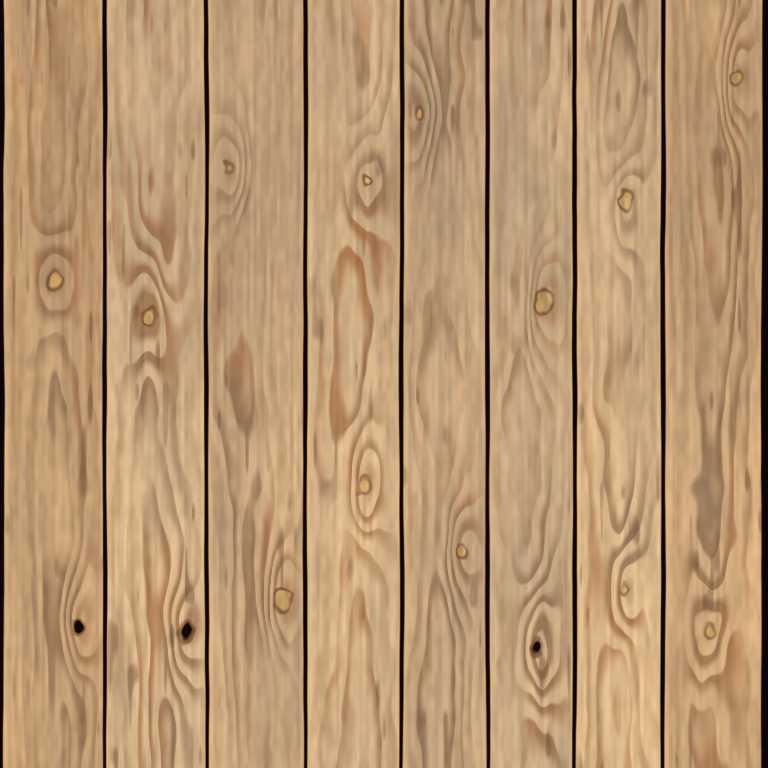
Write a Shadertoy shader that draws this texture.

```glsl
float hash(vec2 p) {
    return fract(sin(dot(p, vec2(127.1, 311.7))) * 43758.5453);
}

float noise(vec2 p) {
    vec2 i = floor(p), f = fract(p);
    f = f * f * (3.0 - 2.0 * f);
    return mix(mix(hash(i), hash(i + vec2(1, 0)), f.x),
               mix(hash(i + vec2(0, 1)), hash(i + vec2(1, 1)), f.x), f.y);
}

float fbm(vec2 p) {
    float sum = 0.0, amp = 0.53;
    for (int i = 0; i < 4; i++) {
        sum += amp * noise(p);
        p = p * 2.03 + 7.3;
        amp *= 0.5;
    }
    return sum;
}

// Slightly crooked seam between neighbouring planks
float seamX(int i, float y) {
    float seams[9] = float[9](0.003, 0.137, 0.269, 0.398, 0.523, 0.635, 0.748, 0.863, 0.995);
    return seams[i] + 0.005 * (fbm(vec2(y * 5.0, float(i) * 9.1)) - 0.5);
}

void mainImage(out vec4 fragColor, in vec2 fragCoord) {
    vec2 uv = fragCoord / iResolution.xy;
    float pixel = 1.0 / iResolution.x;

    // Find the plank
    int plank = 0;
    for (int i = 1; i < 8; i++)
        if (uv.x > seamX(i, uv.y)) plank = i;
    float id = float(plank);
    float left = seamX(plank, uv.y), right = seamX(plank + 1, uv.y);
    float halfWidth = 0.5 * (right - left);
    vec2 p = vec2(uv.x - 0.5 * (left + right), uv.y);
    vec2 seed = vec2(id * 17.3, id * 5.7);

    // Knots bend the growth rings around them
    float bend = 0.0, eye = 0.0, rim = 0.0, hole = 0.0;
    for (int k = 0; k < 2; k++) {
        vec2 key = vec2(id + 3.0, float(k) + 1.7);
        vec2 centre = vec2((hash(key) - 0.5) * halfWidth * 1.3,
                           (float(k) + 0.15 + 0.7 * hash(key + 20.0)) * 0.5);
        vec2 q = p - centre;
        float size = mix(0.005, 0.012, hash(key + 40.0));
        float dist = length(q / vec2(1.0, 1.35)) + 0.006 * (noise(uv * 110.0) - 0.5);
        float body = smoothstep(size, size * 0.6, dist);
        float rotten = step(0.8, hash(key + 60.0));
        vec2 swirl = q / vec2(0.026, 0.075);
        bend += 1.5 * exp(-dot(swirl, swirl));
        eye = max(eye, body * (1.0 - rotten));
        hole = max(hole, body * rotten);
        rim = max(rim, smoothstep(0.0035, 0.0, abs(dist - size)) * (0.4 + 0.6 * noise(uv * 90.0)));
    }

    // Weathered base tone, greyer towards the top
    float blotch = fbm(vec2(p.x * 14.0, p.y * 4.0) + seed);
    float warmth = 0.62 - 0.3 * smoothstep(0.35, 0.75, uv.y + 0.3 * (blotch - 0.5))
                 + 0.9 * (blotch - 0.5) + 0.3 * (hash(seed) - 0.5);
    vec3 color = mix(vec3(0.70, 0.60, 0.48), vec3(0.88, 0.75, 0.58), clamp(warmth, 0.0, 1.0));
    color *= mix(vec3(1.0), vec3(1.03, 0.97, 0.90), hash(seed + 2.0));

    // Arched growth rings along the heart of the plank
    float axis = p.x + 0.03 * (noise(vec2(p.y * 2.5, id * 3.1)) - 0.5);
    float field = 24.0 * sqrt(axis * axis + 0.00008) + bend
                + 2.6 * fbm(vec2(p.x * 10.0, p.y * 2.4) + seed)
                + 0.12 * noise(vec2(p.x * 70.0, p.y * 30.0));
    float phase = fract(field * 2.1);
    float ring = smoothstep(0.25, 0.8, phase) * smoothstep(1.0, 0.85, phase);
    float heart = smoothstep(halfWidth, 0.25 * halfWidth, abs(axis));
    float patches = smoothstep(0.3, 0.65, fbm(vec2(p.x * 18.0, p.y * 6.0) + seed + 31.0));
    float figure = ring * (0.12 + 0.58 * heart * patches + 0.25 * min(bend, 1.0));
    vec3 ringColor = mix(vec3(0.50, 0.40, 0.31), vec3(0.62, 0.37, 0.20), noise(p * vec2(22.0, 6.0) + seed));
    color = mix(color, ringColor, min(figure, 0.7));

    // Fine fibres and short dark checks
    float fibre = noise(vec2(uv.x * 230.0, uv.y * 9.0) + seed);
    float grit = noise(vec2(uv.x * 190.0, uv.y * 60.0));
    color *= 1.0 + 0.13 * (fibre - 0.5) + 0.09 * (grit - 0.5);
    float check = smoothstep(0.78, 0.95, noise(vec2(uv.x * 110.0, uv.y * 19.0) + seed));
    color = mix(color, vec3(0.44, 0.31, 0.22), 0.5 * check * patches);

    // Knot faces
    color = mix(color, vec3(0.83, 0.66, 0.40) * (0.8 + 0.3 * grit), 0.8 * eye);
    color = mix(color, vec3(0.40, 0.24, 0.13), 0.75 * rim);
    color = mix(color, vec3(0.07, 0.03, 0.02), hole);

    // Sunlit bevels, stronger on the left side
    float fromLeft = uv.x - left, fromRight = right - uv.x;
    float bevel = smoothstep(0.012, 0.004, fromLeft)
                + 0.5 * smoothstep(0.009, 0.004, fromRight);
    color = mix(color, vec3(0.93, 0.76, 0.53), 0.55 * bevel * (0.5 + 0.5 * noise(vec2(id, uv.y * 12.0))));

    // Dark gaps with worn brown borders
    float gap = 0.0015 + 0.0018 * noise(vec2(uv.y * 8.0, id * 0.1));
    float edge = min(fromLeft, fromRight);
    color = mix(vec3(0.30, 0.19, 0.13), color, smoothstep(gap - pixel, gap + 0.0022, edge));
    color = mix(vec3(0.05, 0.02, 0.02), color, smoothstep(gap - pixel, gap + pixel, edge));

    fragColor = vec4(color, 1.0);
}
```
